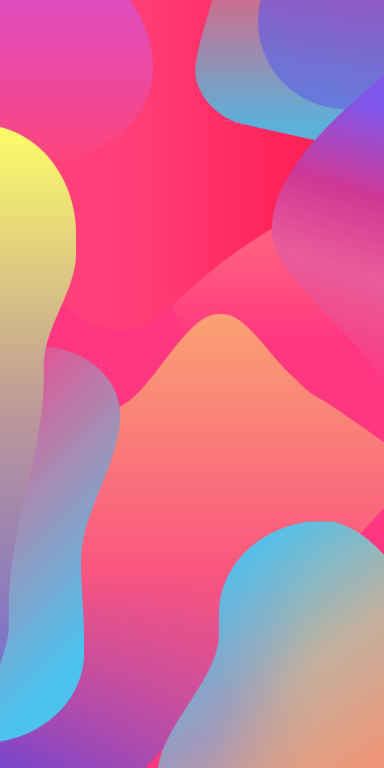
Give the GLSL for this background, as a WebGL 2 fragment shader.

```glsl
#version 300 es
precision highp float;

uniform vec2 u_resolution;
out vec4 outColor;

#define PINK vec3(1.0, 0.21, 0.50)
#define SCARLET vec3(1.0, 0.13, 0.34)
#define CORAL vec3(1.0, 0.37, 0.50)
#define ORCHID vec3(0.87, 0.30, 0.74)
#define SKY vec3(0.30, 0.76, 0.93)
#define VIOLET vec3(0.47, 0.27, 0.80)
#define YELLOW vec3(0.98, 0.97, 0.42)
#define PEACH vec3(0.98, 0.63, 0.45)
#define ROSE vec3(0.98, 0.33, 0.50)
#define LILAC vec3(0.64, 0.56, 0.71)
#define MAGENTA vec3(0.82, 0.22, 0.58)
#define PERIWINKLE vec3(0.40, 0.48, 0.86)

// Linear position of v between two stops, in either order.
float ramp(float from, float to, float v) {
    return clamp((v - from) / (to - from), 0.0, 1.0);
}

// Inset of a rounded end: 0 at its start, 1 at its tip, then steep.
float dip(float t) {
    t = max(t, 0.0);
    return 1.0 - sqrt(max(1.0 - t * t, 0.0)) + 40.0 * max(t - 1.0, 0.0);
}

// Three-stop gradient.
vec3 blend(vec3 a, vec3 b, vec3 c, vec3 stops, float v) {
    return mix(mix(a, b, ramp(stops.x, stops.y, v)), c, ramp(stops.y, stops.z, v));
}

// Lays a colour where d is negative, with a smooth edge.
void paint(inout vec3 base, vec3 layer, float d) {
    base = mix(base, layer, clamp(0.5 - d / max(fwidth(d), 1e-5), 0.0, 1.0));
}

void main() {
    vec2 p = gl_FragCoord.xy / u_resolution * vec2(1.0, 2.0);
    float x = p.x, y = p.y;
    vec3 color = PINK;

    // Coral slope under the scarlet field
    paint(color, mix(CORAL, PINK, ramp(1.36, 1.10, y)), 0.448 + 0.37 * (1.206 - y) - x);
    float bowl = min(x, 0.448) - 0.31;
    float rise = max(x - 0.448, 0.0);
    float fieldEdge = 1.14 + 3.4 * bowl * bowl + 0.95 * rise - 0.7 * rise * rise;
    vec3 field = mix(vec3(1.0, 0.25, 0.48), SCARLET, smoothstep(0.25, 0.85, x));
    paint(color, field, fieldEdge - y);

    // Orchid blob, upper left
    float orchidEdge = 0.398 - 0.348 * (dip((1.82 - y) / 0.255) + dip((y - 1.82) / 0.32));
    paint(color, mix(ORCHID, vec3(0.99, 0.27, 0.49), ramp(2.0, 1.58, y)), x - orchidEdge);

    // Sky blob and periwinkle disc, upper right
    float tilted = y + 0.2 * (x - 0.5);
    float skyEdge = 0.508 + 0.06 * smoothstep(1.8, 2.1, y) + 0.13 * dip((1.82 - tilted) / 0.117);
    vec3 skyFill = mix(vec3(0.82, 0.42, 0.54), vec3(0.36, 0.69, 0.85), ramp(2.02, 1.68, y));
    paint(color, skyFill, skyEdge - x);
    vec3 disc = mix(PERIWINKLE, vec3(0.56, 0.35, 0.76), ramp(1.74, 2.02, y + 0.15 * (x - 0.85)));
    paint(color, disc, length(p - vec2(0.901, 1.945)) - 0.229);

    // Violet wave on the right
    float up = max(y - 1.401, 0.0);
    float down = clamp(1.401 - y, 0.0, 0.444);
    float waveEdge = 0.708 + up * up * (2.4 - 1.5 * up) + down * down * (4.4 - 6.6 * down);
    float waveAxis = y + 0.3 * (x - 0.85);
    vec3 wave = blend(vec3(0.50, 0.34, 0.92), MAGENTA, vec3(0.91, 0.36, 0.60),
                      vec3(1.76, 1.52, 1.32), waveAxis);
    paint(color, mix(wave, PINK, ramp(1.30, 1.02, waveAxis)), waveEdge - x);

    // Peach hill
    float tail = max(x - 0.76, 0.0);
    float hillTop = 0.935 + 0.247 * smoothstep(0.285, 0.568, x)
                  - 0.19 * smoothstep(0.58, 0.82, x) - 0.75 * tail * tail / (tail + 0.06);
    float hillCut = 0.615 + 1.09 * (x - 0.943);
    vec3 hill = mix(PEACH, ROSE, ramp(1.18, 0.50, y));
    hill = mix(hill, VIOLET, ramp(0.52, 0.0, y) * (1.0 - 0.9 * x));
    paint(color, hill, max(y - hillTop, hillCut - y));

    // Sky-to-peach blob, lower right
    float cornerEdge = 0.41 + 0.16 * smoothstep(-0.02, 0.35, y) + 0.269 * dip((y - 0.40) / 0.243);
    float shoulder = max(x - 0.839, 0.0);
    float cornerTop = 0.643 - 3.4 * shoulder * shoulder;
    vec3 haze = mix(vec3(0.62, 0.60, 0.74), vec3(0.76, 0.69, 0.62), smoothstep(0.5, 0.85, x));
    vec3 corner = blend(SKY, haze, vec3(0.94, 0.59, 0.47), vec3(0.03, 0.47, 0.85),
                        0.7 * (x - 0.6) + 0.6 - y);
    paint(color, corner, max(cornerEdge - x, y - cornerTop));

    // Lilac ribbon on the left
    float ribbonEdge = 0.211 + 0.1015 * smoothstep(0.54, 0.92, y)
                     + 0.008 * (1.0 - smoothstep(0.33, 0.54, y))
                     - 0.2125 * dip((y - 0.92) / 0.178) - 0.269 * dip((0.30 - y) / 0.235);
    vec3 ribbon = blend(vec3(0.86, 0.36, 0.60), LILAC, SKY, vec3(0.15, 0.5, 1.0), 1.1 - y + x);
    paint(color, ribbon, x - ribbonEdge);

    // Yellow ribbon in front
    float goldEdge = 0.023 + 0.091 * smoothstep(0.42, 1.02, y) + 0.084 * smoothstep(1.05, 1.34, y)
                   - 0.248 * dip((y - 1.39) / 0.285) - 0.03 * (1.0 - smoothstep(0.22, 0.37, y));
    vec3 gold = blend(YELLOW, vec3(0.74, 0.59, 0.60), vec3(0.47, 0.44, 0.80),
                      vec3(1.63, 0.92, 0.25), y);
    paint(color, gold, x - goldEdge);

    outColor = vec4(color, 1.0);
}
```
